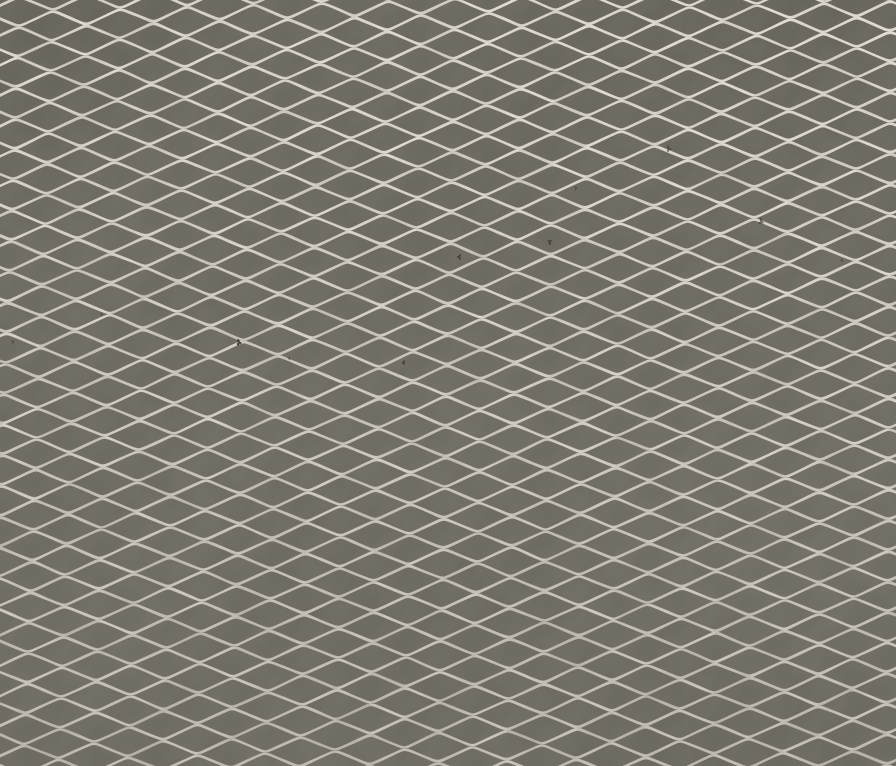
Write a WebGL 1 fragment shader that draws this texture.

```glsl
precision highp float;
// Expanded metal mesh: pale strands enclosing flat diamonds over a warm grey ground.
// The plane is sheared into lattice cells and folded, so one rounded zigzag gives
// every strand; hashes and layered sines add sheen, uneven strands and grime.

uniform vec2 u_resolution;

// Lengths are fractions of the canvas width.
const vec2 PERIOD = vec2(0.0759, 0.0341);
const vec2 ANCHOR = vec2(0.4983, 0.4132);
const float ROW_TILT = 0.03;
const float HALF_WIDTH = 0.00148;
const float SPECKS = 11.0;

const vec3 GROUND_DARK = vec3(0.415, 0.405, 0.365);
const vec3 GROUND_LIGHT = vec3(0.457, 0.447, 0.412);
const vec3 STRAND_DULL = vec3(0.70, 0.68, 0.64);
const vec3 STRAND_BRIGHT = vec3(0.88, 0.86, 0.82);
const vec3 GRIME = vec3(0.23, 0.21, 0.16);

float hash(vec2 p) {
  return fract(sin(dot(p, vec2(127.1, 311.7))) * 43758.55);
}

// Smooth variation in about -1..1 from crossed sine waves.
float mottle(vec2 p) {
  float broad = sin(p.x * 1.3 + 1.7 * sin(p.y * 0.9));
  float fine = sin(p.y * 2.7 - p.x * 1.9 + sin(p.x * 3.1));
  return 0.6 * broad + 0.4 * fine;
}

// Distance to the nearest integer, 0..0.5.
vec2 fold(vec2 q) {
  return abs(fract(q + 0.5) - 0.5);
}

float softMax(float a, float b, float k) {
  return 0.5 * (a + b + sqrt((a - b) * (a - b) + k * k));
}

// Canvas position to lattice cells; columns lean more towards the left.
vec2 lattice(vec2 p) {
  vec2 d = p - ANCHOR;
  float lean = mix(0.04, 0.005, p.x);
  return vec2(d.x - lean * d.y, d.y - ROW_TILT * d.x) / PERIOD;
}

// Distance to the strands, whose zigzag is flattened at each joint.
float strandDistance(vec2 q) {
  vec2 f = fold(q);
  float rise = softMax(f.x, 0.025, 0.035);
  rise = 0.5 - softMax(0.5 - rise, 0.025, 0.035);
  float slope = PERIOD.y / PERIOD.x;
  return abs(f.y - rise) * PERIOD.y / sqrt(1.0 + slope * slope);
}

float coverage(float distance, float halfWidth, float pixel) {
  return clamp((halfWidth - distance) / pixel + 0.5, 0.0, 1.0);
}

// Small ragged dirt spots, scattered through the middle height.
float specks(vec2 p, float pixel) {
  float mask = 0.0;
  for (float i = 0.0; i < SPECKS; i++) {
    vec2 jitter = vec2(hash(vec2(i, 2.0)), hash(vec2(i, 7.0)));
    vec2 center = vec2((i + jitter.x) / SPECKS, mix(0.38, 0.70, jitter.y));
    vec2 d = p - center;
    float radius = mix(0.0012, 0.0038, hash(vec2(i, 11.0)));
    float ragged = 0.7 + 0.3 * sin(atan(d.y, d.x + 0.00001) * 3.0 + i);
    float spot = coverage(length(d * vec2(1.2, 0.8)), radius * ragged, pixel);
    mask = max(mask, spot * mix(0.45, 0.9, jitter.x));
  }
  return mask;
}

vec3 groundColor(vec2 p, vec2 uv) {
  float light = 0.52 + 0.2 * mottle(p * 5.0) - 0.3 * uv.y * uv.y;
  light += 0.3 * (1.0 - 2.0 * length(uv - vec2(0.55, 0.45)));
  vec3 color = mix(GROUND_DARK, GROUND_LIGHT, clamp(light, 0.0, 1.0));
  return color + 0.008 * mottle(p * 70.0);
}

// Light falls from above; each strand segment catches it slightly differently.
vec3 strandColor(vec2 p, vec2 uv, vec2 q) {
  float sheen = 0.25 + 0.55 * uv.y + 0.12 * uv.x * uv.y;
  sheen += 0.3 * (hash(floor(q * 2.0)) - 0.5) + 0.12 * mottle(p * 45.0);
  return mix(STRAND_DULL, STRAND_BRIGHT, clamp(sheen, 0.0, 1.0));
}

void main() {
  float pixel = 1.0 / u_resolution.x;
  vec2 p = gl_FragCoord.xy * pixel;
  vec2 uv = gl_FragCoord.xy / u_resolution;

  // A slight wave keeps the strands from being perfectly regular.
  vec2 q = lattice(p) + 0.012 * vec2(mottle(p * 19.0), mottle(p.yx * 23.0));
  float thickness = HALF_WIDTH * (1.0 + 0.12 * mottle(p * 60.0));
  float strand = coverage(strandDistance(q), thickness, pixel);

  vec3 color = mix(groundColor(p, uv), strandColor(p, uv, q), strand);
  color = mix(color, GRIME, specks(p, pixel));
  gl_FragColor = vec4(color, 1.0);
}
```
